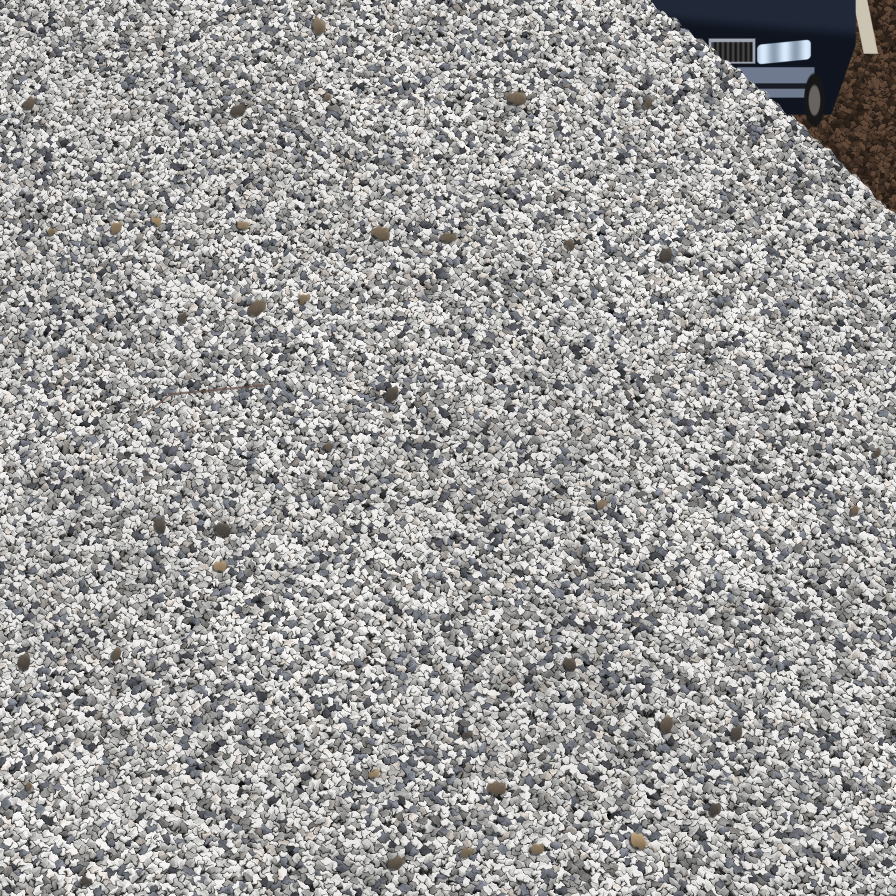
Reproduce this texture procedurally as a WebGL 1 fragment shader.

```glsl
precision highp float;
// A sunlit slope of grey crushed gravel, with a parked car and brown soil behind its top right edge.
uniform vec2 u_resolution;

vec2 hash2(vec2 p) {
  vec3 q = fract(p.xyx * vec3(0.1031, 0.1030, 0.0973));
  q += dot(q, q.yzx + 33.33);
  return fract((q.xx + q.yz) * q.zy);
}

mat2 turn(float a) {
  return mat2(cos(a), sin(a), -sin(a), cos(a));
}

// Coverage of a shape from its signed distance, softened by about a pixel.
float cover(float d) {
  float soft = 0.7 / u_resolution.y;
  return 1.0 - smoothstep(-soft, soft, d);
}

float box(vec2 p, vec2 halfSize) {
  vec2 d = abs(p) - halfSize;
  return length(max(d, 0.0)) + min(max(d.x, d.y), 0.0);
}

float segment(vec2 p, vec2 a, vec2 b) {
  vec2 ab = b - a;
  return length(p - a - ab * clamp(dot(p - a, ab) / dot(ab, ab), 0.0, 1.0));
}

// Chips of mixed size: weighted, stretched cells with chipped edges,
// a lit facet each, and a shadow only on the side away from the sun.
vec3 gravel(vec2 q) {
  q += 0.13 * sin(q.yx * 4.7 + 2.0 * sin(q * 2.3)) + 0.05 * sin(q.yx * 11.0 + q * 3.0);
  float nearest = 9.0, second = 9.0;
  vec2 chip = vec2(0.0), offset = vec2(0.0), local = vec2(0.0);
  for (int j = -1; j <= 1; j++) {
    for (int i = -1; i <= 1; i++) {
      vec2 cell = floor(q) + vec2(float(i), float(j));
      vec2 d = q - cell - hash2(cell);
      vec2 r = hash2(cell + 71.0);
      vec2 t = turn(6.283 * r.x) * d;
      vec2 a = abs(t * vec2(0.75, 1.3));
      float dist = mix(length(a), max(a.x + 0.4 * a.y, a.y), 0.5) + 0.3 * r.y;
      if (dist < nearest) {
        second = nearest;
        nearest = dist;
        chip = cell;
        offset = d;
        local = t;
      } else {
        second = min(second, dist);
      }
    }
  }
  vec2 r = hash2(chip + 213.0);
  float tone = mix(0.42, 0.99, pow(r.x, 0.58));
  vec3 tint = mix(vec3(1.0, 0.997, 0.985), vec3(1.02, 0.985, 0.95), step(0.9, hash2(chip + 37.0).y));
  tint = mix(tint, vec3(0.52, 0.535, 0.57), step(0.88, r.y));
  float facing = dot(offset, vec2(0.45, 0.9));
  float facet = 0.95 + 0.22 * facing + 0.16 * smoothstep(-0.08, 0.08, local.y) - 0.06 * r.y;
  float rim = mix(0.16, 0.97, smoothstep(-0.35, 0.3, facing + 0.5 * (r.y - 0.5)));
  float shade = mix(rim, 1.0, smoothstep(0.0, 0.3, second - nearest));
  float speckle = 1.0 + 0.05 * sin(q.x * 17.0 + 3.0 * sin(q.y * 9.0));
  return min(tint * tone * facet * shade * speckle, vec3(0.94, 0.935, 0.93));
}

// Sparse rounded pebbles, brown to tan, each with a shadow at its lower left.
vec3 addPebbles(vec3 color, vec2 uv) {
  vec2 grid = uv * 13.0;
  vec2 cell = floor(grid);
  vec2 r = hash2(cell + 5.0), s = hash2(cell + 91.0);
  vec2 d = (grid - cell - 0.2 - 0.6 * r) / 13.0;
  float size = mix(0.004, 0.009, s.y);
  float present = step(s.x, 0.27);
  vec2 shape = vec2(0.85, 1.2);
  float shadow = length(turn(6.283 * r.x) * (d + 0.002) * shape) - size;
  float stone = length(turn(6.283 * r.x) * d * shape) - size + 0.0012 * sin(d.x * 700.0 + 9.0 * r.y);
  vec3 pebble = mix(vec3(0.32, 0.30, 0.28), vec3(0.64, 0.55, 0.43), r.y * r.y);
  color = mix(color, vec3(0.16, 0.16, 0.17), 0.7 * present * cover(shadow));
  return mix(color, pebble * (1.0 + 25.0 * d.y) + 0.12 * (color - 0.5), present * cover(stone));
}

// Soil, post and the front corner of a dark blue car.
vec3 background(vec2 uv, float grain) {
  vec3 color = mix(vec3(0.12, 0.09, 0.07), vec3(0.42, 0.32, 0.25), grain * grain);
  color = mix(color, vec3(0.80, 0.77, 0.70), cover(box(uv - vec2(0.966 - 0.2 * (uv.y - 0.97), 0.98), vec2(0.008, 0.04))));
  float body = max(uv.x - 0.955 + 0.35 * max(0.95 - uv.y, 0.0), 0.872 - uv.y);
  vec3 paint = mix(vec3(0.06, 0.08, 0.12), vec3(0.20, 0.24, 0.33), smoothstep(0.965, 0.985, uv.y + 0.08 * (uv.x - 0.8)) * 0.5);
  color = mix(color, paint, cover(body));
  color = mix(color, vec3(0.44, 0.48, 0.56), cover(box(uv - vec2(0.866, 0.908), vec2(0.043, 0.017))));
  color = mix(color, vec3(0.10, 0.11, 0.14), cover(box(uv - vec2(0.87, 0.904), vec2(0.036, 0.003))));
  float bars = 0.5 + 0.5 * sin(uv.x * 1100.0);
  color = mix(color, vec3(0.62, 0.65, 0.70), cover(box(uv - vec2(0.817, 0.943), vec2(0.026, 0.014))));
  color = mix(color, vec3(0.08 + 0.2 * bars), cover(box(uv - vec2(0.817, 0.942), vec2(0.023, 0.011))));
  float lamp = box(uv - vec2(0.875, 0.942 + 0.1 * (uv.x - 0.875)), vec2(0.025, 0.006)) - 0.005;
  color = mix(color, vec3(0.70, 0.77, 0.84) + 0.15 * sin(uv.x * 260.0), cover(lamp));
  float wheel = (length((uv - vec2(0.909, 0.888)) * vec2(2.6, 1.0)) - 0.03) / 2.6;
  return mix(color, mix(vec3(0.09), vec3(0.40, 0.39, 0.38), cover(wheel + 0.005)), cover(wheel));
}

vec3 scene(vec2 uv) {
  // Chips shrink towards the top of the slope.
  vec2 q = vec2((uv.x - 0.5) * (118.0 + 42.0 * uv.y), 126.0 * uv.y + 24.0 * uv.y * uv.y) + 200.0;
  vec3 chips = gravel(q);
  float patches = sin(uv.x * 9.0 + 2.0 * sin(uv.y * 7.0)) * sin(uv.y * 11.0 + uv.x * 4.0);
  vec3 color = addPebbles(chips * (1.0 + 0.03 * patches), uv);
  float twig = min(segment(uv, vec2(0.163, 0.538), vec2(0.19, 0.56)), segment(uv, vec2(0.19, 0.56), vec2(0.295, 0.57)));
  color = mix(color, vec3(0.40, 0.32, 0.28), 0.8 * cover(twig - 0.0012));
  // Curved, slightly ragged crest of the heap.
  float t = max(uv.x - 0.723, 0.0);
  float crest = 1.0 - 0.72 * t - 0.55 * t * t + 0.003 * sin(uv.x * 310.0) * sin(uv.x * 127.0);
  float behind = step(0.723, uv.x) * (1.0 - cover(uv.y - crest));
  return mix(color, background(uv, chips.g), behind);
}

void main() {
  vec3 color = vec3(0.0);
  for (int k = 0; k < 4; k++) {
    vec2 shift = 0.5 * vec2(mod(float(k), 2.0), floor(float(k) / 2.0)) - 0.25;
    color += 0.25 * scene((gl_FragCoord.xy + shift) / u_resolution);
  }
  gl_FragColor = vec4(color, 1.0);
}
```
